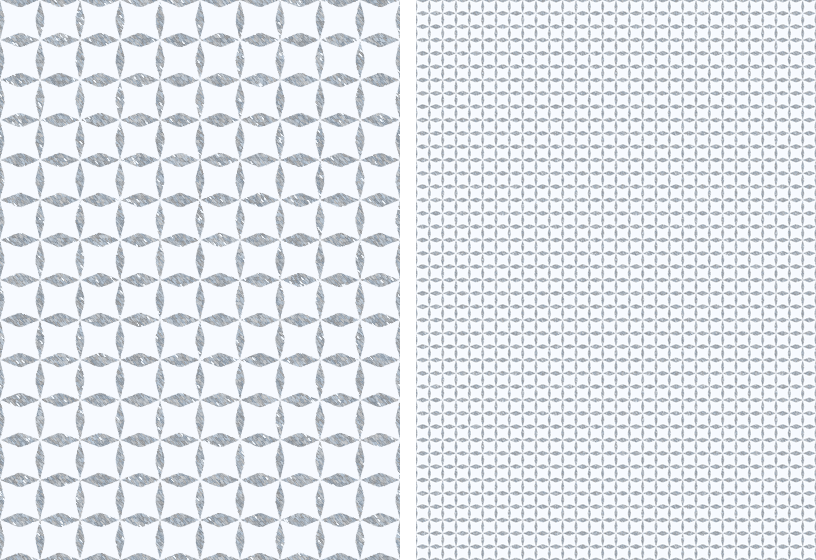
Left: one tile. Right: repeated 3 by 3.
A WebGL 2 fragment shader for this pattern:

```glsl
#version 300 es
precision highp float;
// Lattice of silver glitter diamonds, wide across and slim upright, on cool white.
uniform vec2 u_resolution;
out vec4 outColor;

const float TAU = 6.2831853;
const vec2 REPEATS = vec2(10.0, 14.0);
const vec2 GRAINS = vec2(200.0, 160.0);   // foil grains across and up the canvas
const vec3 PAPER = vec3(0.97, 0.98, 1.0);
const vec3 FOIL_DARK = vec3(0.49, 0.515, 0.545);
const vec3 FOIL_LIGHT = vec3(0.78, 0.81, 0.84);
const vec3 SPARKLE = vec3(0.94, 0.96, 0.98);

vec3 hash3(vec2 p) {
  vec3 q = fract(p.xyx * vec3(0.1031, 0.1030, 0.0973));
  q += dot(q, q.yxz + 33.33);
  return fract((q.xxy + q.yzz) * q.zyx);
}

// Wrapping cellular noise: xyz = random values of the nearest grain, w = distance to it
vec4 cellular(vec2 p, vec2 period) {
  vec2 base = floor(p);
  vec4 nearest = vec4(0.0, 0.0, 0.0, 9.0);
  for (int j = -1; j <= 1; j++) {
    for (int i = -1; i <= 1; i++) {
      vec2 cell = base + vec2(i, j);
      vec3 rnd = hash3(mod(cell, period) + 7.0);
      float d = length(cell + 0.15 + 0.7 * rnd.xy - p);
      if (d < nearest.w) nearest = vec4(hash3(rnd.zx * 91.0 + rnd.y * 37.0), d);
    }
  }
  return nearest;
}

// Diamond along x with its two blunt corners cut at height cut
float diamond(vec2 p, vec2 halfSize, float cut) {
  p = abs(p);
  float sides = (dot(p / halfSize, vec2(1.0)) - 1.0) * halfSize.x * halfSize.y / length(halfSize);
  return max(sides, p.y - cut);
}

// Crinkled foil: leaning grains, creases between them, rare sparkles
vec3 glitter(vec2 uv, vec4 grain) {
  float drift = sin(TAU * (3.0 * uv.x + 2.0 * uv.y)) * sin(TAU * (5.0 * uv.y - 4.0 * uv.x));
  float tone = 0.58 * grain.x + 0.5 * (1.0 - grain.w) + 0.05 * drift;
  vec3 foil = mix(FOIL_DARK, FOIL_LIGHT, clamp(tone, 0.0, 1.0));
  foil += (grain.y - 0.5) * vec3(-0.05, 0.0, 0.05);
  float flash = step(0.965, grain.z) * (1.0 - smoothstep(0.3, 0.8, grain.w));
  return mix(foil, SPARKLE, flash);
}

void main() {
  vec2 uv = gl_FragCoord.xy / u_resolution;
  vec2 tile = uv * REPEATS;
  float pixel = REPEATS.y / u_resolution.y;

  // Whole-number shear keeps the leaning grains seamless
  vec4 grain = cellular(vec2(uv.x + uv.y, uv.y) * GRAINS, GRAINS);

  // Diamonds fill the edges between lattice points
  vec2 mid = fract(tile) - 0.5;
  vec2 node = fract(tile + 0.5) - 0.5;
  float across = diamond(vec2(mid.x, node.y), vec2(0.485, 0.19), 0.172);
  float upright = diamond(vec2(mid.y, node.x), vec2(0.485, 0.126), 0.108);

  // Grainy, slightly worn outline
  float edge = min(across, upright) + 0.014 * (grain.y - 0.5);
  float ink = 1.0 - smoothstep(-0.7 * pixel, 0.7 * pixel, edge);
  outColor = vec4(mix(PAPER, glitter(uv, grain), ink), 1.0);
}
```
